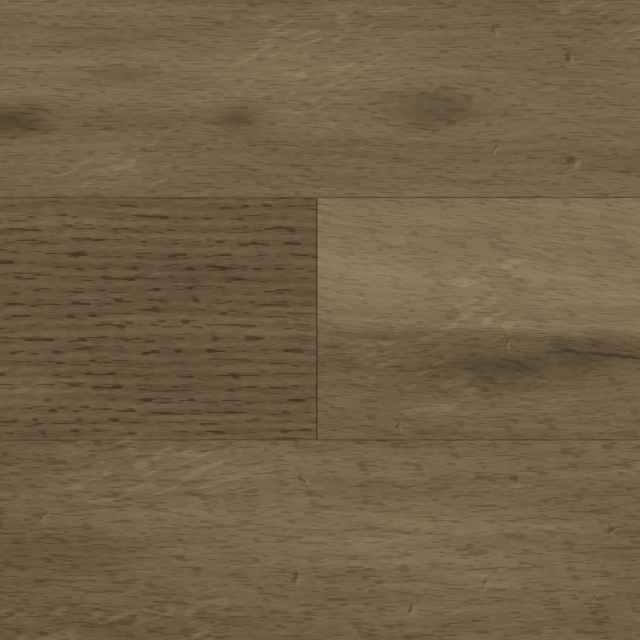
A Shadertoy shader for this texture:

```glsl
const vec3 DARK_OAK = vec3(0.290, 0.235, 0.160);
const vec3 LIGHT_OAK = vec3(0.580, 0.508, 0.380);
const vec3 KNOT_GREY = vec3(0.250, 0.215, 0.175);
const vec3 NICK_PALE = vec3(0.580, 0.530, 0.450);
const vec4 PLANK_TONE = vec4(0.56, 0.43, 0.77, 0.58); // bottom, left, right, top
const vec4 PORE_DEPTH = vec4(0.24, 0.34, 0.20, 0.22);
const float LOWER_SEAM = 0.3125;
const float UPPER_SEAM = 0.6914;
const float END_JOINT = 0.495;
const float SEAM_WIDTH = 0.0010;
const float SEAM_DEPTH = 0.30;
const float ROW_COUNT = 54.0; // pore rows per canvas height in the coarse plank
const float NICK_CELLS = 7.0;
const float NICK_CHANCE = 0.40;
const int KNOT_COUNT = 6;
// Knot centre, radius and darkness
const vec4 KNOTS[KNOT_COUNT] = vec4[](
    vec4(0.68, 0.83, 0.032, 0.26), vec4(0.02, 0.81, 0.022, 0.32),
    vec4(0.37, 0.815, 0.016, 0.22), vec4(0.20, 0.885, 0.018, 0.12),
    vec4(0.77, 0.425, 0.035, 0.26), vec4(0.90, 0.435, 0.026, 0.20));

float hash(vec2 p) {
    return fract(sin(dot(p, vec2(127.1, 311.7))) * 43758.5453);
}

float noise(vec2 p) {
    vec2 i = floor(p), f = fract(p);
    f = f * f * (3.0 - 2.0 * f);
    return mix(mix(hash(i), hash(i + vec2(1, 0)), f.x),
               mix(hash(i + vec2(0, 1)), hash(i + vec2(1, 1)), f.x), f.y);
}

float fbm(vec2 p) {
    float sum = 0.0, amp = 0.533;
    for (int i = 0; i < 4; i++) {
        sum += amp * noise(p);
        p = p * 2.03 + 7.1;
        amp *= 0.5;
    }
    return sum;
}

int plankAt(vec2 p) {
    if (p.y < LOWER_SEAM) return 0;
    if (p.y > UPPER_SEAM) return 3;
    return p.x < END_JOINT ? 1 : 2;
}

// Line of the given width around distance d
float softLine(float d, float width, float px) {
    return 1.0 - smoothstep(0.5 * width, 0.5 * width + px, abs(d));
}

// x: dark core, y: pale rim of small scattered dents
vec2 nicks(vec2 uv) {
    vec2 cell = floor(uv * NICK_CELLS);
    vec2 centre = 0.2 + 0.6 * vec2(hash(cell + 3.1), hash(cell + 8.7));
    vec2 d = (fract(uv * NICK_CELLS) - centre) / NICK_CELLS;
    d += 0.012 * (vec2(noise(uv * 150.0), noise(uv * 150.0 + 40.0)) - 0.5);
    d.x += 0.5 * d.y * (hash(cell + 5.3) - 0.2);
    d /= mix(0.004, 0.008, hash(cell + 1.9)) * vec2(0.8, 1.3);
    vec2 rim = d - vec2(0.6, -0.7);
    float present = step(hash(cell + 12.4), NICK_CHANCE);
    return present * exp(-1.6 * vec2(dot(d, d), dot(rim, rim)));
}

void mainImage(out vec4 fragColor, in vec2 fragCoord) {
    vec2 uv = fragCoord / iResolution.xy;
    float px = 1.0 / min(iResolution.x, iResolution.y);
    int plank = plankAt(uv);
    bool coarse = plank == 1;
    bool figured = plank == 2;
    vec2 p = uv;

    // Knots darken the wood and push the grain aside
    float knot = 0.0;
    for (int i = 0; i < KNOT_COUNT; i++) {
        vec4 k = KNOTS[i];
        if (plankAt(k.xy) != plank) continue;
        vec2 d = (uv - k.xy) / (k.z * vec2(2.4, 1.0));
        float r = dot(d, d);
        p.y -= 0.55 * k.z * d.y * exp(-0.4 * r);
        knot += k.w * exp(-r * (0.2 + 2.0 * fbm(uv * vec2(18.0, 60.0))));
    }
    p.y += 0.016 * (fbm(uv * vec2(3.0, 5.0) + float(plank) * 9.0) - 0.5) * (coarse ? 0.5 : 1.6);
    if (figured) p.y += 0.12 * (uv.x - END_JOINT) * smoothstep(0.35, 0.6, uv.y);
    vec2 q = p + float(plank) * vec2(5.3, 2.7);

    // Broad bands and fibres
    float tone = PLANK_TONE[plank];
    tone += 0.36 * (fbm(q * vec2(1.8, 6.0) + 4.0) - 0.5);
    tone += 0.30 * (fbm(q * vec2(2.5, 22.0)) - 0.5);
    tone += 0.20 * (fbm(q * vec2(14.0, 130.0)) - 0.5);
    tone += 0.15 * (noise(q * vec2(110.0, 390.0)) - 0.5);

    // Short open pores, gathered in rows on the coarse plank
    float rows = 0.5 + 0.5 * sin(6.2832 * (ROW_COUNT * q.y + 0.9 * noise(q * vec2(7.0, 14.0))));
    float pores = smoothstep(0.58, 0.85, noise(q * vec2(58.0, 330.0) + vec2(30.0 * q.y, 0.0)));
    tone += (coarse ? 0.14 : 0.03) * (rows - 0.5);
    tone -= PORE_DEPTH[plank] * pores * (coarse ? 1.1 - 0.9 * rows : 0.8);

    // Pale ray flecks crossing the grain
    vec2 ray = vec2(uv.x + 0.6 * uv.y, uv.y - 0.35 * uv.x);
    float fleck = smoothstep(0.62, 0.88, noise(ray * vec2(34.0, 140.0)));
    float patches = smoothstep(0.42, 0.66, fbm(uv * vec2(4.0, 7.0) + 21.0));
    tone += fleck * patches * (coarse ? 0.07 : 0.17);

    // Dark heartwood and a split in the figured plank
    float split = 0.0;
    if (figured) {
        float edge = 0.500 - 0.06 * (uv.x - END_JOINT) + 0.05 * (fbm(uv * vec2(6.0, 14.0)) - 0.5);
        float below = edge - uv.y;
        tone -= smoothstep(-0.012, 0.015, below) * (0.20 + 0.20 * exp(-14.0 * max(below, 0.0)));
        float path = 0.449 - 0.9 * (uv.x - 0.9) * (uv.x - 0.9) + 0.022 * (fbm(uv * vec2(24.0, 3.0)) - 0.5);
        float reach = smoothstep(0.78, 0.90, uv.x);
        float broken = smoothstep(0.25, 0.6, noise(uv * vec2(45.0, 90.0)));
        split = reach * (0.55 * broken * softLine(uv.y - path, 0.003, px)
              + 0.30 * exp(-abs(uv.y - path) / 0.009));
    }

    vec3 color = mix(DARK_OAK, LIGHT_OAK, clamp(tone - knot, -0.1, 1.15));
    color = mix(color, KNOT_GREY, clamp(0.6 * knot + split, 0.0, 0.85));

    // Dents
    vec2 dent = nicks(uv) * (coarse ? 0.3 : 1.0);
    color = mix(color, NICK_PALE, 0.55 * dent.y);
    color = mix(color, KNOT_GREY, 0.60 * dent.x);

    // Seams between planks, worn along their length
    float seam = max(0.7 * softLine(uv.y - LOWER_SEAM, SEAM_WIDTH, px),
                     softLine(uv.y - UPPER_SEAM, SEAM_WIDTH, px));
    seam *= 0.5 + 0.5 * noise(vec2(uv.x * 25.0, 3.0));
    float middleRow = step(LOWER_SEAM, uv.y) * step(uv.y, UPPER_SEAM);
    seam = max(seam, middleRow * softLine(uv.x - END_JOINT, SEAM_WIDTH, px));
    color *= 1.0 - SEAM_DEPTH * seam;

    fragColor = vec4(color, 1.0);
}
```
